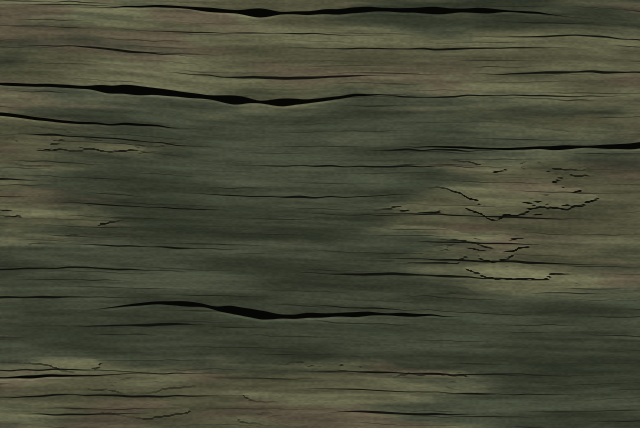
This texture is drawn by a Shadertoy shader. Its source:

```glsl
float hash(vec2 p) {
    vec3 q = fract(p.xyx * 0.1031);
    q += dot(q, q.yzx + 33.33);
    return fract((q.x + q.y) * q.z);
}

float noise(vec2 p) {
    vec2 i = floor(p), f = fract(p);
    f *= f * (3.0 - 2.0 * f);
    return mix(mix(hash(i), hash(i + vec2(1, 0)), f.x),
               mix(hash(i + vec2(0, 1)), hash(i + vec2(1, 1)), f.x), f.y);
}

float fbm(vec2 p) {
    float sum = 0.0, amp = 0.52;
    for (int i = 0; i < 5; i++) {
        sum += amp * noise(p);
        p = p * 2.03 + vec2(17.3, 9.1);
        amp *= 0.5;
    }
    return sum;
}

// Tapered, jagged splits lying along the grain; returns pixel coverage.
float cracks(vec2 p, vec2 freq, float halfWidth, float density) {
    float pixel = 1.0 / iResolution.y, cover = 0.0;
    for (int k = -1; k <= 1; k++) {
        float row = floor(p.y * freq.y) + float(k);
        float along = p.x * freq.x + 7.0 * hash(vec2(row, 3.7));
        vec2 cell = vec2(floor(along), row);
        float span = mix(0.2, 0.5, hash(cell + 11.3));
        float taper = smoothstep(span, span * 0.25, abs(fract(along) - 0.5));
        float y = (row + 0.2 + 0.6 * hash(cell + 5.9)) / freq.y;
        y += (noise(vec2(p.x * 4.0, row)) - 0.5) * 0.16 / freq.y;
        y += (noise(vec2(p.x * 28.0, row + 0.5)) - 0.5) * 0.004;
        float size = mix(0.3, 1.0, hash(cell + 23.1));
        float w = halfWidth * size * taper * (0.35 + noise(vec2(p.x * 17.0, row * 3.0)));
        w *= step(hash(cell + 41.7), density);
        float d = p.y - y;
        float c = clamp(d + 0.5 * pixel, -w, w) - clamp(d - 0.5 * pixel, -w, w);
        cover = max(cover, c / pixel);
    }
    return cover;
}

// Raised flakes of split wood.
float flakes(vec2 p) {
    return smoothstep(0.52, 0.545, fbm(p * vec2(6.0, 34.0) + 61.0));
}

void mainImage(out vec4 fragColor, in vec2 fragCoord) {
    vec2 uv = fragCoord / iResolution.y;

    // Gentle bending of the grain
    vec2 p = uv + vec2(4.0, 3.0);
    p.y += 0.014 * uv.x + 0.035 * (noise(uv * vec2(1.6, 3.0) + 8.0) - 0.5);
    p.y += 0.008 * (noise(uv * vec2(6.0, 11.0)) - 0.5);

    // Green stain over bare, weathered wood
    float bare = fbm(p * vec2(1.3, 6.5) + 20.0);
    bare += 0.22 * (fbm(p * vec2(5.0, 55.0)) - 0.5);
    bare = smoothstep(0.41, 0.58, bare);
    float tone = smoothstep(0.25, 0.75, fbm(p * vec2(3.0, 24.0) + 33.0));
    vec3 stain = mix(vec3(0.19, 0.21, 0.16), vec3(0.275, 0.295, 0.23), tone);
    vec3 wood = mix(vec3(0.295, 0.295, 0.22), vec3(0.40, 0.40, 0.30), tone);
    float rust = smoothstep(0.48, 0.7, fbm(p * vec2(4.0, 19.0) + 77.0));
    wood = mix(wood, vec3(0.35, 0.31, 0.25), 0.75 * rust);
    vec3 color = mix(stain, wood, bare);

    // Fibres and fine speckle
    float fibre = fbm(p * vec2(7.0, 130.0)) - 0.5;
    float speckle = noise(p * vec2(130.0, 330.0)) - 0.5;
    color *= 1.0 + 0.4 * fibre + 0.14 * speckle;

    // Splintered zones: lit flakes with a shadow under their lower edge
    float zone = smoothstep(0.5, 0.62, fbm(p * vec2(1.4, 5.0) + 92.0)) * bare;
    float flake = flakes(p);
    float shadow = clamp(flakes(p + vec2(-0.001, 0.004)) - flake, 0.0, 1.0);
    color *= 1.0 + zone * (0.14 * flake - 0.04);
    color *= 1.0 - 0.8 * zone * shadow;

    // Splits from hairline to wide, with pale lips under the wide ones
    float hair = cracks(p, vec2(2.6, 58.0), 0.0011, 0.65);
    float medium = cracks(p + 2.3, vec2(1.3, 19.0), 0.0026, 0.7);
    float wide = cracks(p + 5.1, vec2(0.75, 7.0), 0.0085, 0.75);
    float lip = cracks(p + vec2(5.1, 5.105), vec2(0.75, 7.0), 0.0085, 0.75);
    color *= 1.0 + 0.16 * lip;
    color = mix(color, vec3(0.09, 0.09, 0.07), 0.75 * hair);
    color = mix(color, vec3(0.05, 0.05, 0.04), 0.92 * medium);
    color = mix(color, vec3(0.025, 0.025, 0.02), wide);

    fragColor = vec4(color, 1.0);
}
```
